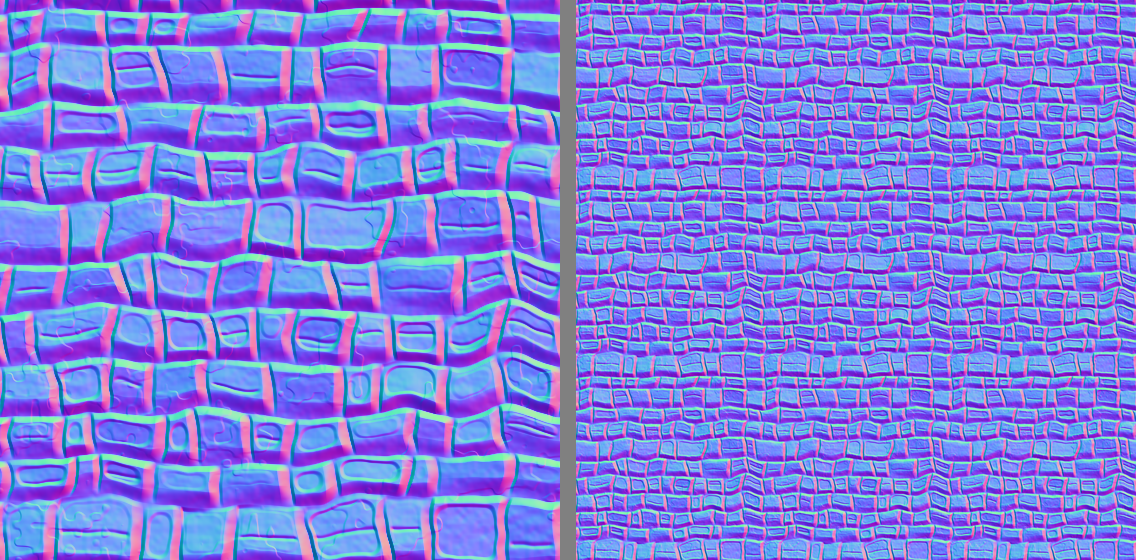
Left, the tile; right, the same tile 3 across and 3 down.
This texture map is drawn by a three.js fragment shader. Its source:

```glsl
// Tangent-space normal map of scaly hide: wavy rows of uneven raised plates.
// A wrapping height field is built from jittered cells with lopsided bevels,
// lips, creases and grain; its central differences give the normal colour.
varying vec2 vUv;

const float ROWS = 11.0;
const float PLATE_HEIGHT = 0.022;
const float SAMPLE_STEP = 0.0011;

float hash(vec2 p) {
  vec3 q = fract(vec3(p.xyx) * 0.1031);
  q += dot(q, q.yzx + 33.33);
  return fract((q.x + q.y) * q.z);
}

float wrapIndex(float i, float count) {
  return floor(mod(i + 0.5, count));
}

// Value noise that repeats once per canvas; cells holds whole numbers.
float noise(vec2 p, vec2 cells, float seed) {
  vec2 s = p * cells;
  vec2 i = floor(s);
  vec2 f = s - i;
  f = f * f * (3.0 - 2.0 * f);
  vec2 a = floor(mod(i + 0.5, cells)) + seed;
  vec2 b = floor(mod(i + 1.5, cells)) + seed;
  return mix(mix(hash(a), hash(vec2(b.x, a.y)), f.x),
             mix(hash(vec2(a.x, b.y)), hash(b), f.x), f.y);
}

// Jittered border positions, in row and column units.
float rowEdge(float i) {
  return i + 0.36 * (hash(vec2(wrapIndex(i, ROWS), 71.0)) - 0.5);
}

float columnEdge(float i, float count, float row, float y) {
  vec2 key = vec2(wrapIndex(i, count), row * 3.0 + 17.0);
  float lean = 0.3 * (hash(key + 40.0) - 0.5);
  return i + 0.6 * (hash(key) - 0.5) + lean * (y - 0.5);
}

float ramp(float d, float width) {
  float t = clamp(d / width, 0.0, 1.0);
  return mix(t, t * t * (3.0 - 2.0 * t), 0.5);
}

float softMin(float a, float b, float k) {
  float h = max(k - abs(a - b), 0.0) / k;
  return min(a, b) - 0.25 * h * h * k;
}

// One plate: sides holds the distances to left, right, bottom and top.
float plate(vec4 sides, vec2 p, vec2 id) {
  float h1 = hash(id + 5.0);
  float h2 = hash(id + 23.0);
  float h3 = hash(id + 57.0);
  vec4 width = vec4(0.006, mix(0.013, 0.021, h1),
                    mix(0.020, 0.038, h2), mix(0.008, 0.014, h3));
  float bevel = ramp(sides.x, width.x) * ramp(sides.y, width.y)
              * ramp(sides.z, width.z) * ramp(sides.w, width.w);

  // Rounded inner outline, raised or sunken from plate to plate
  vec4 inset = sides - width;
  float d = softMin(softMin(inset.x, inset.y, 0.022),
                    softMin(inset.z, inset.w, 0.022), 0.022);
  float lip = mix(-0.008, 0.004, h2) * smoothstep(0.001, 0.007, d);

  // Slight tilt of the whole face
  vec2 fromCentre = 0.5 * (sides.xz - sides.yw);
  vec2 tilt = vec2(mix(0.0, 0.28, h1), mix(-0.45, 0.22, h3));

  // Long creases on some plates
  float bend = 0.012 * (noise(p, vec2(19.0, 9.0), 11.0) - 0.5);
  float c = (fromCentre.y + bend + 0.02 * (h1 - 0.5)) / 0.0035;
  float crease = -0.006 * exp(-c * c) * step(0.62, hash(id + 91.0))
               * smoothstep(0.0, 0.008, d);
  return bevel * (PLATE_HEIGHT + lip + dot(tilt, fromCentre) + crease);
}

float hideHeight(vec2 uv) {
  // Uneven warp bends the rows and columns
  vec2 bend = vec2(noise(uv, vec2(10.0, 13.0), 3.0),
                   noise(uv, vec2(11.0, 7.0), 29.0)) - 0.5;
  vec2 ripple = vec2(noise(uv, vec2(45.0), 7.0),
                     noise(uv, vec2(45.0), 61.0)) - 0.5;
  vec2 p = uv + vec2(0.022, 0.034) * bend + 0.004 * ripple;

  // Find the row, then the plate within it
  float y = p.y * ROWS;
  float r = floor(y);
  r += step(rowEdge(r + 1.0), y) - step(y, rowEdge(r));
  float low = rowEdge(r);
  float high = rowEdge(r + 1.0);
  float row = wrapIndex(r, ROWS);
  float count = 9.0 + floor(4.0 * hash(vec2(row, 13.0)));
  float along = (y - low) / (high - low);
  float x = p.x * count;
  float c = floor(x);
  c += step(columnEdge(c + 1.0, count, row, along), x)
     - step(x, columnEdge(c, count, row, along));
  float left = columnEdge(c, count, row, along);
  float right = columnEdge(c + 1.0, count, row, along);
  vec4 sides = vec4(vec2(x - left, right - x) / count,
                    vec2(y - low, high - y) / ROWS);
  float h = plate(sides, uv, vec2(wrapIndex(c, count), row));

  // Ragged flakes, stretched wrinkles and fine grain
  float flake = noise(uv, vec2(13.0), 19.0) + 0.35 * noise(uv, vec2(64.0), 37.0);
  h += 0.002 * smoothstep(0.78, 0.86, flake);
  h += 0.003 * noise(uv, vec2(22.0, 64.0), 43.0);
  return h + 0.0012 * noise(uv, vec2(110.0), 83.0);
}

void main() {
  vec2 e = vec2(SAMPLE_STEP, 0.0);
  vec2 slope = vec2(hideHeight(vUv + e.xy) - hideHeight(vUv - e.xy),
                    hideHeight(vUv + e.yx) - hideHeight(vUv - e.yx)) / (2.0 * e.x);
  vec3 normal = normalize(vec3(-slope, 1.0));
  gl_FragColor = vec4(0.5 + 0.5 * normal, 1.0);
}
```
